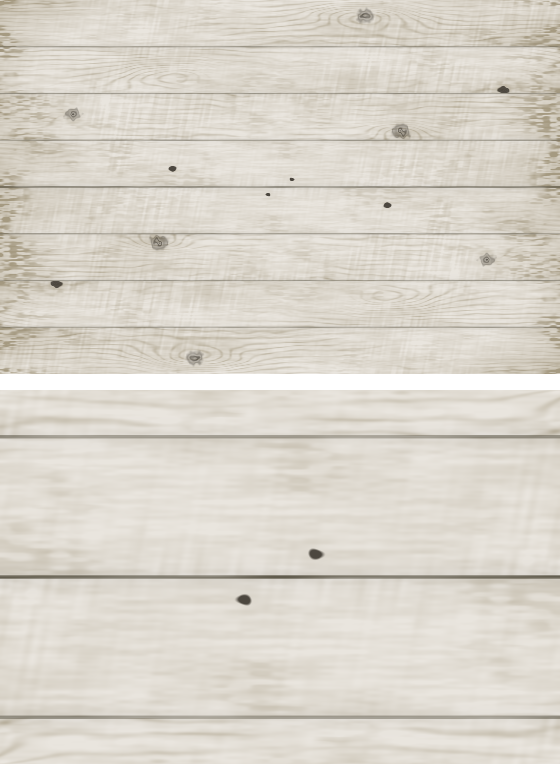
Top, the full canvas; bottom, a detail of the centre.
This texture is drawn by a Shadertoy shader. Its source:

```glsl
// Whitewashed wooden boards: eight planks with grain, knots, saw marks and worn edges.

float hash(vec2 p) {
    vec3 h = fract(p.xyx * 0.1031);
    h += dot(h, h.yzx + 33.33);
    return fract((h.x + h.y) * h.z);
}

float noise(vec2 p) {
    vec2 i = floor(p), f = fract(p);
    f = f * f * (3.0 - 2.0 * f);
    return mix(mix(hash(i), hash(i + vec2(1, 0)), f.x),
               mix(hash(i + vec2(0, 1)), hash(i + vec2(1, 1)), f.x), f.y);
}

float fbm(vec2 p) {
    float sum = 0.0, amp = 0.5;
    for (int i = 0; i < 4; i++) {
        sum += amp * noise(p);
        p = p * 2.03 + 17.0;
        amp *= 0.5;
    }
    return sum;
}

// Centre x, depth from the top, reach of the bent grain, core radius
const vec4 KNOTS[8] = vec4[8](
    vec4(7.81, 0.33, 1.00, 0.15), vec4(10.81, 1.94, 0.25, 0.09),
    vec4(1.56, 2.45, 0.60, 0.13), vec4(8.60, 2.82, 0.65, 0.15),
    vec4(3.68, 3.61, 0.20, 0.06), vec4(6.26, 3.84, 0.20, 0.04),
    vec4(3.70, 1.62, 1.10, 0.00), vec4(10.6, 1.52, 1.30, 0.00));

void mainImage(out vec4 fragColor, in vec2 fragCoord) {
    // Plank units; the lower four boards are the upper four turned half round
    vec2 uv = fragCoord / iResolution.xy;
    if (uv.y < 0.5) uv = 1.0 - uv;
    vec2 q = vec2(uv.x * 12.0, (1.0 - uv.y) * 8.0);
    float px = 8.0 / iResolution.y;
    float row = min(floor(q.y), 3.0);
    vec2 s = q + vec2(row * 37.0, row * 11.0);

    // Grain height field, bent around the knots
    float grain = q.y * 9.0 + 4.0 * fbm(s * vec2(0.3, 1.3)) + 0.5 * noise(s * vec2(2.5, 7.0));
    float core = 0.0, halo = 0.0;
    for (int i = 0; i < 8; i++) {
        vec4 k = KNOTS[i];
        if (floor(k.y) != row) continue;
        vec2 d = q - k.xy;
        vec2 e = d / vec2(k.z, 0.12 + 0.16 * k.z);
        float bend = exp(-dot(e, e));
        grain += 5.5 * min(k.z, 1.0) * bend;
        float r = length(d / (vec2(1.4, 1.0) * k.w + 0.001)) + 0.6 * (noise(s * 14.0) - 0.5);
        float small = smoothstep(0.13, 0.08, k.w);
        float rings = 0.55 + 0.45 * cos(r * 13.0 + 4.0 * noise(s * 9.0));
        float heart = smoothstep(0.75, 0.1, r);
        core = max(core, smoothstep(1.15, 0.75, r) * mix(0.22 + 0.35 * rings * (0.4 + heart), 0.85, small));
        halo = max(halo, bend * step(0.01, k.w));
    }

    // Thin dark growth lines that fade in and out
    float lines = pow(0.5 + 0.5 * cos(6.2832 * grain), 4.0);
    lines *= smoothstep(1.0, 0.3, fwidth(grain));
    float patches = smoothstep(0.28, 0.68, fbm(s * vec2(0.45, 1.6) + 5.0));
    float broken = 0.45 + 0.75 * noise(s * vec2(5.0, 30.0));
    float plain = row > 2.5 ? 0.45 : 1.0;
    float tone = 0.04 + 0.6 * lines * patches * broken * plain;

    // Fine fibres and soft stains
    tone += 0.3 * (noise(s * vec2(2.0, 28.0)) - 0.4);
    tone += 0.16 * (noise(s * vec2(9.0, 45.0)) - 0.5);
    tone += 0.75 * (fbm(s * vec2(0.6, 1.4) + 40.0) - 0.42);
    tone += 0.12 * halo;

    // Slanted saw marks across the boards
    float sawn = smoothstep(0.4, 0.65, fbm(s * vec2(0.35, 0.8) + 80.0));
    float saw = noise(vec2(s.x * 20.0 + s.y * 4.0, s.y * 2.0)) - 0.5;
    tone += 0.28 * saw * (0.25 + sawn);

    // Bare, rubbed spots, most of them near the left and right ends
    float ends = exp(-1.3 * min(q.x, 12.0 - q.x));
    float worn = smoothstep(0.5, 0.72, fbm(s * vec2(1.1, 2.6) + 120.0) + 0.16 * ends);
    worn *= smoothstep(0.3, 0.8, noise(s * vec2(7.0, 32.0)));
    tone += worn * (0.3 + 1.1 * ends) + 0.28 * ends;

    // Paint, bare wood, then knots
    vec3 color = mix(vec3(0.895, 0.877, 0.845), vec3(0.73, 0.695, 0.62), clamp(tone, -0.12, 1.5));
    color = mix(color, vec3(0.20, 0.18, 0.15), core);

    // Seams, the middle one darkest, with a soft shade beside them
    float seam = floor(q.y + 0.5);
    float gap = abs(q.y - seam);
    float depth = seam < 0.5 ? 0.0 : seam > 3.5 ? 0.85 : 0.4 + 0.2 * hash(vec2(seam, 3.0));
    depth *= 0.75 + 0.5 * noise(vec2(q.x * 2.0, seam * 9.0));
    color *= 1.0 - 0.08 * depth * exp(-gap * 18.0);
    float cut = clamp((0.012 + 0.5 * px - gap) / px, 0.0, 1.0);
    color = mix(color, vec3(0.36, 0.34, 0.28), min(cut * depth, 1.0));

    fragColor = vec4(color, 1.0);
}
```
